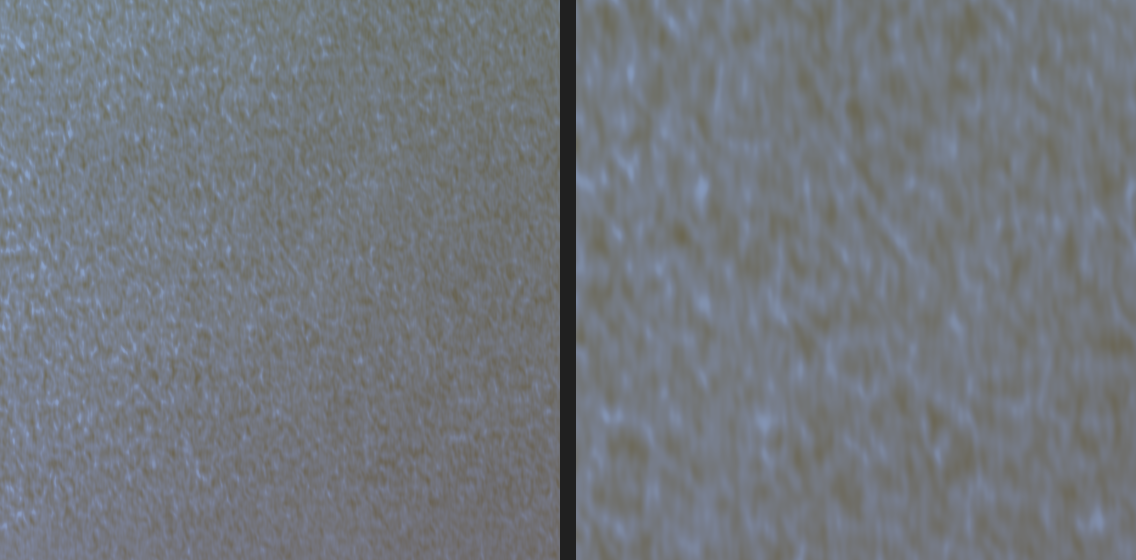
Left: the whole. Right: its middle third, enlarged.
Give the GLSL for this texture, as a WebGL 2 fragment shader.

```glsl
#version 300 es
precision highp float;

uniform vec2 u_resolution;
out vec4 fragColor;

vec2 hash22(vec2 p) {
  vec3 q = fract(p.xyx * vec3(0.1031, 0.1030, 0.0973));
  q += dot(q, q.yzx + 33.33);
  return fract((q.xx + q.yz) * q.zy);
}

float cornerSlope(vec2 cell, vec2 offset) {
  return dot(hash22(cell) * 2.0 - 1.0, offset);
}

// Gradient noise, roughly -0.6 to 0.6
float gradientNoise(vec2 p) {
  vec2 cell = floor(p);
  vec2 f = p - cell;
  vec2 w = f * f * f * (f * (f * 6.0 - 15.0) + 10.0);
  vec2 e = vec2(1.0, 0.0);
  float low = mix(cornerSlope(cell, f), cornerSlope(cell + e.xy, f - e.xy), w.x);
  float high = mix(cornerSlope(cell + e.yx, f - e.yx), cornerSlope(cell + e.xx, f - e.xx), w.x);
  return mix(low, high, w.y);
}

// Upright, slightly leaning bumps with finer ridges and thin streaks on top
float grainRelief(vec2 uv, float lean) {
  vec2 p = vec2(uv.x + lean * uv.y, uv.y);
  vec2 bend = vec2(gradientNoise(p * vec2(50.0, 34.0) + 11.0),
                   gradientNoise(p * vec2(50.0, 34.0) + 57.0));
  p += bend * vec2(0.005, 0.006);
  float clumps = gradientNoise(p * vec2(34.0, 22.0) + 71.0);
  float bumps = gradientNoise(p * vec2(78.0, 44.0) + 100.0);
  float ridges = gradientNoise(p * vec2(128.0, 66.0) + 230.0);
  float streaks = gradientNoise(vec2(uv.x * 230.0, uv.y * 62.0) + 370.0);
  return clumps * 0.42 + bumps * 0.95 + ridges * 0.85 + streaks * 0.42;
}

// Soft light falling from the left, tinted from cool above to mauve below
vec3 sheetColor(vec2 uv, float light) {
  vec3 shade = vec3(0.437, 0.446, 0.452);
  vec3 lit = vec3(0.476, 0.512, 0.566);
  vec3 tint = mix(vec3(0.006, -0.009, 0.004), vec3(-0.005, 0.009, -0.002), uv.y);
  return mix(shade, lit, light) + tint;
}

void main() {
  vec2 uv = gl_FragCoord.xy / u_resolution;

  float light = 1.0 - smoothstep(-0.25, 1.0, uv.x + 0.24 * (0.55 - uv.y));
  float cloud = gradientNoise(uv * vec2(4.0, 3.5) + 19.0)
              + 0.8 * gradientNoise(uv * vec2(13.0, 9.0) + 43.0);
  float contrast = mix(0.86, 1.3, light) * mix(0.75, 1.0, smoothstep(0.0, 0.16, uv.y));

  float relief = grainRelief(uv, 0.16) * contrast + cloud * 0.22;
  float glint = smoothstep(0.3, 0.95, relief);

  // Olive hollows, blue crests and pale glints
  vec3 color = sheetColor(uv, light);
  color += relief * vec3(0.034, 0.070, 0.172);
  color += glint * vec3(0.035, 0.055, 0.060) * mix(0.5, 1.1, light);
  color += cloud * vec3(0.008, 0.006, -0.004);

  fragColor = vec4(clamp(color, 0.0, 1.0), 1.0);
}
```
